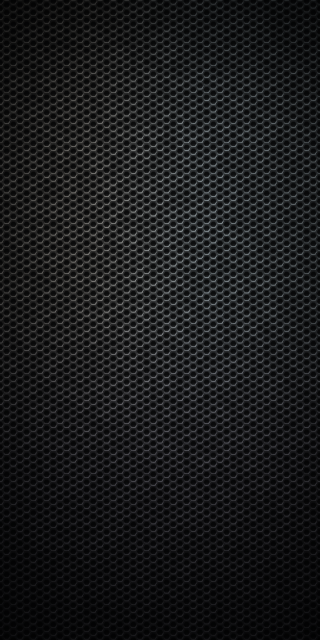
A Shadertoy shader for this pattern:

```glsl
float hash(vec2 p) {
    vec3 q = fract(vec3(p.xyx) * 0.1031);
    q += dot(q, q.yzx + 33.33);
    return fract((q.x + q.y) * q.z);
}

// Offset from the nearest centre in a lattice of columns one unit apart
vec2 hexOffset(vec2 p) {
    vec2 pitch = vec2(2.0, 1.1547);
    vec2 a = mod(p, pitch) - 0.5 * pitch;
    vec2 b = mod(p + 0.5 * pitch, pitch) - 0.5 * pitch;
    return dot(a, a) < dot(b, b) ? a : b;
}

// Flat-topped hexagon, rounded at the corners
float hexDistance(vec2 p, float apothem) {
    vec2 q = abs(p);
    float hexagon = max(q.y, dot(q, vec2(0.866, 0.5)));
    return mix(hexagon, length(p), 0.35) - apothem;
}

void mainImage(out vec4 fragColor, in vec2 fragCoord) {
    vec2 uv = fragCoord / iResolution.xy;
    vec2 p = fragCoord / iResolution.x * 48.0;
    float pixel = 48.0 / iResolution.x;

    vec2 local = hexOffset(p);
    vec2 cell = floor((p - local) * vec2(1.0, 1.732) + 0.5);
    float d = hexDistance(local, 0.42);
    float mesh = smoothstep(-0.9 * pixel, 0.7 * pixel, d);

    // Bevel: the lower rim of each hole catches the light, the upper rim is shaded
    vec2 facing = local / max(length(local), 0.001);
    float lowerRim = smoothstep(-0.1, 0.95, dot(facing, vec2(0.3, -0.95)));
    float rim = exp(-pow((d - 0.02) / 0.13, 2.0));
    float metal = 0.15 + 0.25 * rim * lowerRim;
    float hole = 0.035 + 0.05 * lowerRim * (1.0 - smoothstep(-0.4, 0.1, local.y));
    float shade = mix(hole, metal, mesh);

    // Uneven finish and fine grain
    shade *= 0.85 + 0.30 * hash(cell);
    shade *= 0.95 + 0.10 * hash(floor(p * 4.0) + 71.0);

    // Soft spotlight above the middle, fading into the lower end
    vec2 fromLight = (uv - vec2(0.54, 0.64)) * vec2(1.65, 2.2);
    float light = 0.07 + 1.30 * exp(-dot(fromLight, fromLight));
    light *= 1.0 - 0.4 * smoothstep(0.8, 1.05, uv.y);

    // Cool sheen on the right, warmer on the left, violet below
    vec3 tint = mix(vec3(1.02, 1.0, 0.96), vec3(0.94, 1.01, 1.04), smoothstep(0.2, 0.7, uv.x));
    tint = mix(vec3(0.98, 0.97, 1.05), tint, smoothstep(0.2, 0.6, uv.y));

    vec3 color = shade * light * tint + vec3(0.004, 0.005, 0.007);
    fragColor = vec4(color, 1.0);
}
```
